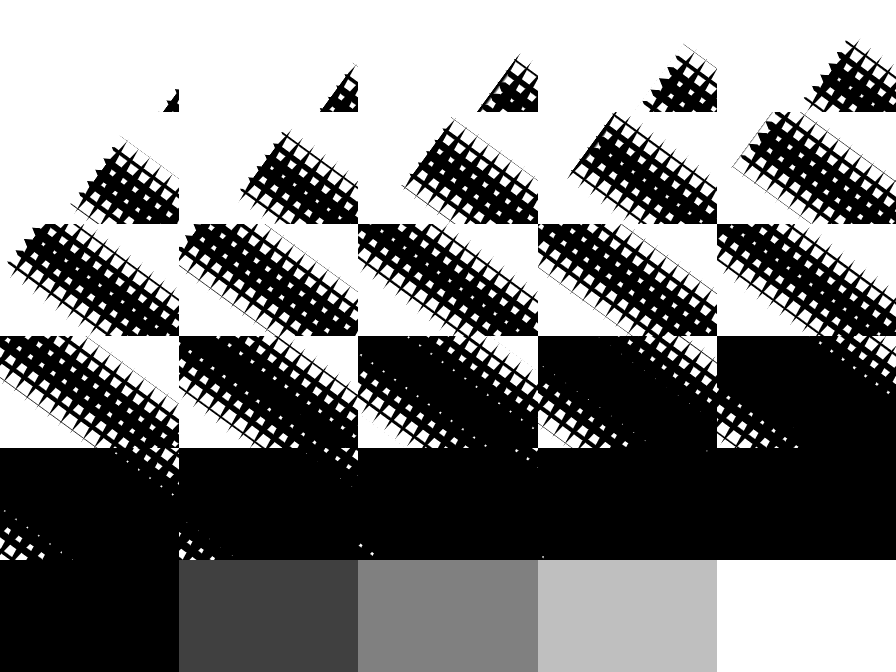
Reproduce this pattern procedurally as a Shadertoy shader.

```glsl
// Contact sheet of a halftone wipe: 25 frames of a growing diagonal band above a row of grey steps.
#define GRID vec2(5.0, 6.0)   // columns and rows of the sheet
#define BAND_ANGLE 0.63       // slope of the band, radians
#define PITCH 0.125           // halftone spacing, in cell heights
#define FRONT_START 0.79      // position of the leading edge in frame 0
#define FRONT_STEP 0.148      // travel of the leading edge per frame
#define FRONT_SOFT 0.10       // width of the leading edge ramp
#define CORE_START -0.083     // half width of the solid core before it swells
#define CORE_STEP 0.107       // swelling of the core per frame
#define FILL_FRAME 15.0       // frame at which the core starts to swell
#define FADE 0.47             // halftone width on each side of the core

// Rotates into band axes: x runs down along the band, y runs across it.
vec2 bandAxes(vec2 p) {
    float c = cos(BAND_ANGLE), s = sin(BAND_ANGLE);
    return vec2(c * p.x - s * p.y, s * p.x + c * p.y);
}

// Lightness of the wipe: 0 or less is solid ink, 1 or more is bare paper.
float wipeTone(vec2 q, float frame) {
    float core = CORE_START + CORE_STEP * max(0.0, frame - FILL_FRAME);
    float across = (abs(q.y) - core) / FADE;
    float front = FRONT_START - FRONT_STEP * frame;
    float along = 1.0 + (front - q.x) / FRONT_SOFT;
    return max(across, along);
}

// Square paper dots on a rotated screen, sized by the tone.
float halftone(vec2 q, float tone, float pixel) {
    vec2 f = abs(fract(q / PITCH) - 0.5);
    float inkDistance = (max(f.x, f.y) - 0.5 * tone) * PITCH;
    return 1.0 - clamp(0.5 + inkDistance / pixel, 0.0, 1.0);
}

void mainImage(out vec4 fragColor, in vec2 fragCoord) {
    // Canvas and cell coordinates, measured in cell heights
    float pixel = GRID.y / iResolution.y;
    vec2 canvas = fragCoord * pixel;
    vec2 sheet = fragCoord / iResolution.xy * GRID;
    vec2 cell = floor(sheet);
    vec2 cellSize = iResolution.xy * pixel / GRID;
    vec2 local = (sheet - cell - 0.5) * cellSize;

    // Frames run left to right, top to bottom
    float frame = (GRID.y - 1.0 - cell.y) * GRID.x + cell.x;
    float tone = wipeTone(bandAxes(local), frame);
    float shade = halftone(bandAxes(canvas), tone, pixel);

    // Bottom row: even steps from black to white
    if (cell.y < 0.5) shade = cell.x / (GRID.x - 1.0);

    fragColor = vec4(vec3(shade), 1.0);
}
```
